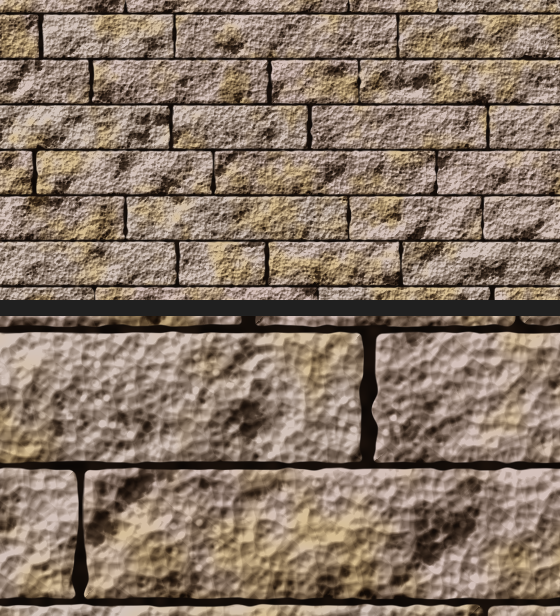
Top, the full canvas; bottom, a detail of the centre.
Reproduce this texture procedurally as a Shadertoy shader.

```glsl
// A wall of rough split-face stone blocks in dry, dark-jointed courses.
// Each course is cut into stones of whole modules; a cellular height field
// is lit by a low sun from the upper left, with short marched shadows.

const float COURSE_HEIGHT = 0.1515;   // all lengths in canvas heights
const float COURSE_SHIFT = 0.1065;    // part of the top course cut off
const float MODULE = 0.1488;          // unit of stone length
const float END_SPAN = 5.0;           // length of outermost stones, in modules
const float BED_GAP = 0.0036;         // half width of horizontal joints
const vec2 HEAD_GAP = vec2(0.0022, 0.0062); // range for vertical joints
const float CORNER = 0.007;
const float RIM = 0.014;
const vec2 TO_SUN = vec2(-0.55, 0.835);
const float SUN_SLOPE = 0.5;
const float RELIEF = 0.40;
const float BASE_TONE = 0.73;
const vec3 DARK = vec3(0.07, 0.045, 0.03);
const vec3 PALE = vec3(0.79, 0.73, 0.69);
const vec3 TONE_CURVE = vec3(1.0, 1.11, 1.25); // warmer midtones
const vec3 OCHRE_TINT = vec3(1.02, 0.97, 0.78);
const vec3 ROSE_TINT = vec3(1.01, 0.98, 1.0);

// Per course, from the top: first joint, then two stone lengths, in modules.
const vec3 COURSES[8] = vec3[8](
    vec3(2.81, 5.0, 2.0), vec3(0.91, 3.0, 5.0),
    vec3(2.04, 4.0, 2.0), vec3(3.83, 3.1, 4.0),
    vec3(0.78, 4.0, 5.0), vec3(2.81, 5.0, 3.0),
    vec3(3.98, 2.0, 3.0), vec3(2.12, 5.0, 3.9));

vec2 hash2(vec2 p) {
    vec3 q = fract(p.xyx * vec3(0.1031, 0.1030, 0.0973));
    q += dot(q, q.yzx + 33.33);
    return fract((q.xx + q.yz) * q.zy);
}

float valueNoise(vec2 p) {
    vec2 i = floor(p), f = fract(p);
    f = f * f * (3.0 - 2.0 * f);
    vec2 e = vec2(0.0, 1.0);
    return mix(mix(hash2(i).x, hash2(i + e.yx).x, f.x),
               mix(hash2(i + e.xy).x, hash2(i + e.yy).x, f.x), f.y);
}

// Distance to the nearest of the scattered cell points
float cellular(vec2 p) {
    vec2 i = floor(p), f = fract(p);
    float nearest = 4.0;
    for (int y = -1; y <= 1; y++)
        for (int x = -1; x <= 1; x++) {
            vec2 cell = vec2(x, y);
            vec2 d = cell + hash2(i + cell) - f;
            nearest = min(nearest, dot(d, d));
        }
    return sqrt(nearest);
}

// Split rock: broad swells, scalloped breaks, chips and grain
float rockHeight(vec2 p) {
    vec2 warped = p + 0.012 * vec2(valueNoise(p * 31.0), valueNoise(p.yx * 31.0 + 7.0));
    return 0.050 * valueNoise(warped * 15.0)
         + 0.013 * cellular(warped * 36.0)
         + 0.006 * cellular(p * 85.0)
         + 0.002 * valueNoise(p * 190.0);
}

float headGap(float joint, float course) {
    return mix(HEAD_GAP.x, HEAD_GAP.y, hash2(vec2(floor(joint * 8.0 + 0.5), course + 3.0)).x);
}

void mainImage(out vec4 fragColor, in vec2 fragCoord) {
    vec2 p = fragCoord / iResolution.y;
    float pixel = 1.0 / iResolution.y;

    // Course and stone
    float level = (1.0 - p.y + COURSE_SHIFT) / COURSE_HEIGHT;
    float course = clamp(floor(level), 0.0, 7.0);
    vec3 bond = COURSES[int(course)];
    vec3 spans = vec3(bond.yz, END_SPAN);
    float left = bond.x - END_SPAN, right = bond.x;
    for (int i = 0; i < 3; i++)
        if (p.x / MODULE > right) {
            left = right;
            right += spans[i];
        }
    vec2 stoneId = vec2(floor(left * 8.0 + 0.5), course * 5.0 + 1.0);
    vec2 stoneRandom = hash2(stoneId);

    // Distance inside the ragged stone outline
    float x0 = left * MODULE + headGap(left, course);
    float x1 = right * MODULE - headGap(right, course);
    vec2 halfSize = vec2(0.5 * (x1 - x0), 0.5 * COURSE_HEIGHT - BED_GAP);
    vec2 local = vec2(p.x - 0.5 * (x0 + x1), (0.5 - fract(level)) * COURSE_HEIGHT);
    vec2 ragged = vec2(0.009, 0.0035) * (vec2(valueNoise(p * 48.0), valueNoise(p * 70.0 + 9.0)) - 0.4);
    vec2 overhang = abs(local) + ragged - halfSize;
    vec2 corner = overhang + CORNER;
    float inside = CORNER - length(max(corner, 0.0)) - min(max(corner.x, corner.y), 0.0);

    // Sunlit relief and cast shadow
    vec2 q = p + stoneRandom * 40.0;
    float h = rockHeight(q);
    float slope = (h - rockHeight(q + TO_SUN * 0.004)) / 0.004;
    float occlusion = 0.0;
    for (int i = 1; i <= 5; i++) {
        float reach = 0.007 * float(i);
        occlusion = max(occlusion, rockHeight(q + TO_SUN * reach) - h - SUN_SLOPE * reach);
    }
    float tone = BASE_TONE + RELIEF * slope + 0.10 * (stoneRandom.y - 0.5);
    tone *= 1.0 - 0.6 * smoothstep(0.0, 0.007, occlusion);

    // Rim light, and pale flecks
    vec2 outward = overhang.y > overhang.x ? vec2(0.0, sign(local.y)) : vec2(sign(local.x), 0.0);
    tone += 0.28 * dot(outward, TO_SUN) * (1.0 - smoothstep(0.0, RIM, inside));
    float fleck = 1.0 - smoothstep(0.12, 0.28, cellular(q * 52.0 + 5.0));
    tone += 0.28 * fleck * smoothstep(0.55, 0.8, valueNoise(q * 17.0 + 3.0));

    // Colour, weathered with ochre patches
    vec3 color = mix(DARK, PALE, pow(vec3(clamp(tone, 0.0, 1.05)), TONE_CURVE));
    float ochre = smoothstep(0.45, 0.85, valueNoise(q * 9.0) * 0.7 + valueNoise(q * 34.0) * 0.3);
    color *= mix(mix(vec3(1.0), ROSE_TINT, stoneRandom.x), OCHRE_TINT, ochre);
    vec3 jointColor = DARK * (0.6 + 0.9 * valueNoise(p * 80.0));
    color = mix(jointColor, color, smoothstep(-pixel, pixel, inside));
    fragColor = vec4(color, 1.0);
}
```
